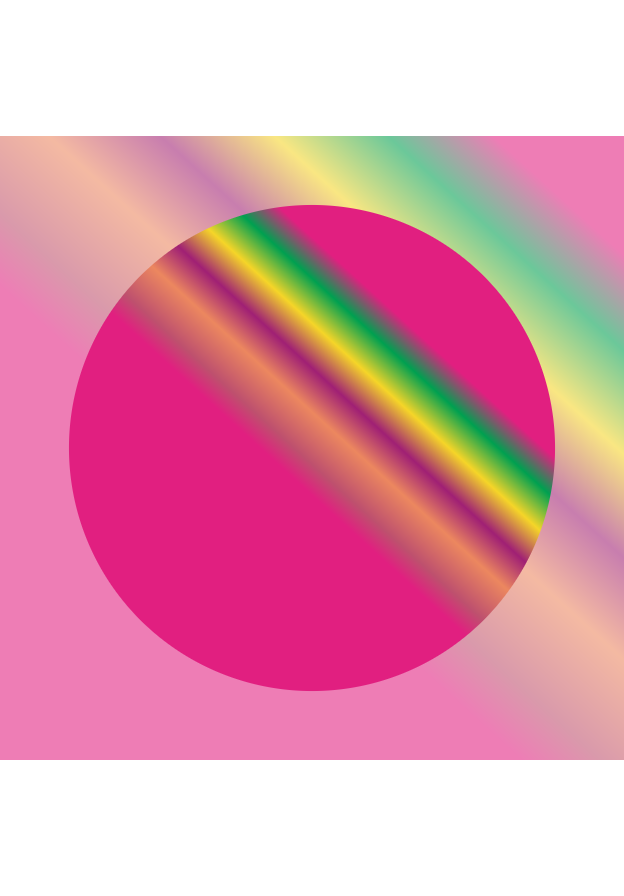
Write a Shadertoy shader that draws this background.

```glsl
const vec3 WHITE  = vec3(1.0);
const vec3 PINK   = vec3(0.882, 0.122, 0.502);
const vec3 MAUVE  = vec3(0.745, 0.314, 0.431);
const vec3 ORANGE = vec3(0.925, 0.530, 0.373);
const vec3 PURPLE = vec3(0.627, 0.125, 0.455);
const vec3 YELLOW = vec3(0.961, 0.835, 0.157);
const vec3 GREEN  = vec3(0.000, 0.627, 0.314);

const int STOPS = 7;

// Linear multi-stop gradient; t runs from 0 to 1 across the bands
vec3 rainbow(float t) {
    vec3 tones[STOPS] = vec3[STOPS](PINK, MAUVE, ORANGE, PURPLE, YELLOW, GREEN, PINK);
    float places[STOPS] = float[STOPS](0.0, 0.12, 0.323, 0.493, 0.667, 0.84, 1.0);
    vec3 color = tones[0];
    for (int i = 1; i < STOPS; i++) {
        float blend = clamp((t - places[i - 1]) / (places[i] - places[i - 1]), 0.0, 1.0);
        color = mix(color, tones[i], blend);
    }
    return color;
}

// Bands laid along an axis, from a start offset over a given width
vec3 bands(vec2 p, vec2 axis, float start, float width) {
    return rainbow((dot(p, axis) - start) / width);
}

float squareDistance(vec2 p, float halfSide) {
    vec2 q = abs(p) - halfSide;
    return max(q.x, q.y);
}

float circleDistance(vec2 p, float radius) {
    return length(p) - radius;
}

// One-pixel antialiased coverage of a signed distance
float coverage(float distance, float pixel) {
    return clamp(0.5 - distance / pixel, 0.0, 1.0);
}

void mainImage(out vec4 fragColor, in vec2 fragCoord) {
    // Centred coordinates in units of the canvas width
    vec2 p = (fragCoord - 0.5 * iResolution.xy) / iResolution.x;
    float pixel = 1.0 / iResolution.x;
    vec2 axis = normalize(vec2(0.91, 1.0));

    // Pale square with wide bands
    vec3 pale = mix(WHITE, bands(p, axis, -0.143, 0.708), 0.58);
    vec3 color = mix(WHITE, pale, coverage(squareDistance(p, 0.5), pixel));

    // Vivid disc with narrow bands
    vec3 vivid = bands(p, axis, -0.056, 0.306);
    color = mix(color, vivid, coverage(circleDistance(p, 0.3895), pixel));

    fragColor = vec4(color, 1.0);
}
```
